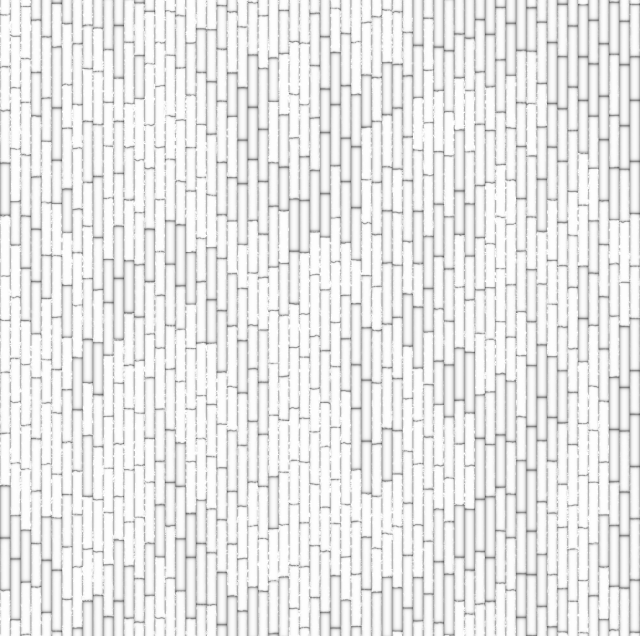
This texture map is drawn by a Shadertoy shader. Its source:

```glsl
// Draws a pale plank floor: 62 narrow columns of staggered boards with worn grey seams.

float hash(vec2 p) {
    vec3 q = fract(p.xyx * vec3(0.1031, 0.1030, 0.0973));
    q += dot(q, q.yzx + 33.33);
    return fract((q.x + q.y) * q.z);
}

float noise(vec2 p) {
    vec2 i = floor(p), f = fract(p);
    f = f * f * (3.0 - 2.0 * f);
    return mix(mix(hash(i), hash(i + vec2(1, 0)), f.x),
               mix(hash(i + vec2(0, 1)), hash(i + vec2(1, 1)), f.x), f.y);
}

// Height of a board's lower end, in board lengths; boards vary by a sixth
float jointHeight(float column, float row) {
    return row + step(0.5, hash(vec2(column + 7.0, row + 50.0))) / 6.0;
}

// Brightness at p, measured in column widths
float planks(vec2 p) {
    const float boardLength = 5.06;
    float column = floor(p.x);
    float y = p.y / boardLength + fract(column * 0.37 + 0.4 * hash(vec2(column, 3.0)));
    float row = floor(y);
    if (y < jointHeight(column, row)) row -= 1.0;

    // Neighbouring boards share a tendency to soft or chipped edges
    float cluster = noise(vec2(column * 0.25, row * 0.6) + 20.0);
    float soft = smoothstep(0.3, 0.8, 0.6 * cluster + 0.4 * hash(vec2(column, row + 90.0)));

    // Distances to the side seams and to the end joints
    float side = 0.5 - abs(fract(p.x) - 0.5);
    float wobble = (noise(p * vec2(3.0, 1.5)) - 0.5) * 0.16 * (1.0 - soft);
    float below = (y - jointHeight(column, row)) * boardLength;
    float above = (jointHeight(column, row + 1.0) - y) * boardLength;
    float end = min(abs(below + wobble), abs(above - wobble));

    // Chips break up the shadow along worn edges
    float grain = 0.6 * noise(p * vec2(7.0, 3.0)) + 0.4 * noise(p * 11.0 + 40.0);
    float chips = mix(smoothstep(0.25, 0.5, grain), 1.0, soft);
    float seam = 0.42 * chips * exp(-side / mix(0.06, 0.125, soft));
    float joint = mix(0.6, 0.55, soft) * mix(chips, 1.0, 0.5) * exp(-end / mix(0.05, 0.11, soft));
    return 0.995 * (1.0 - seam) * (1.0 - joint);
}

void mainImage(out vec4 fragColor, in vec2 fragCoord) {
    // Average a 3 by 3 grid of samples to smooth the fine lines
    float light = 0.0;
    for (int i = 0; i < 9; i++) {
        vec2 offset = (vec2(i % 3, i / 3) - 1.0) / 3.0;
        vec2 uv = (fragCoord + offset) / iResolution.xy;
        light += planks(uv * vec2(62.0, 61.5)) / 9.0;
    }
    fragColor = vec4(vec3(light), 1.0);
}
```
